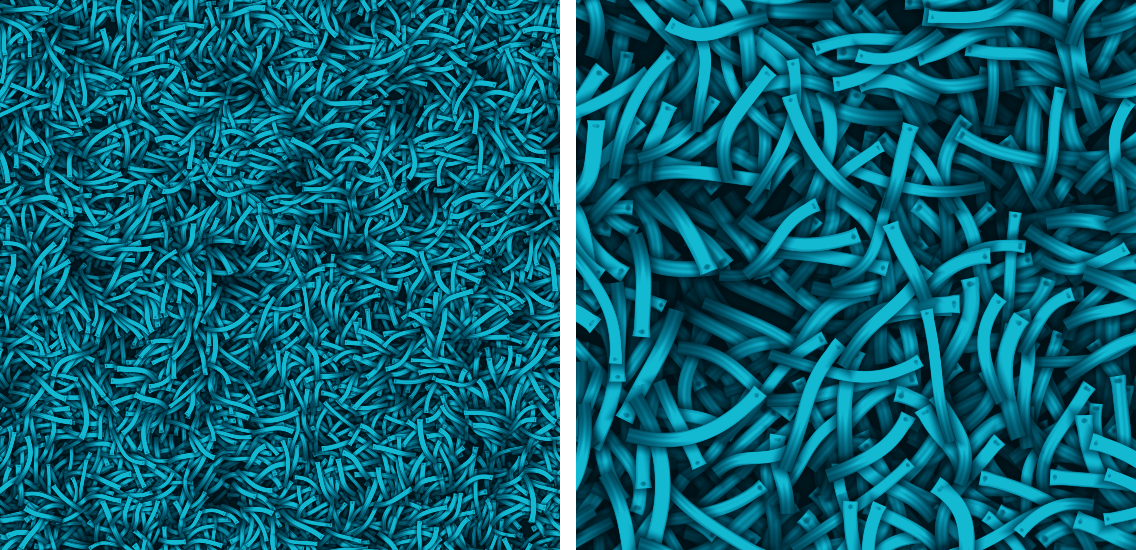
Left, the full canvas; right, a detail of the centre.
This texture is drawn by a WebGL 2 fragment shader. Its source:

```glsl
#version 300 es
precision highp float;

#define LAYERS 14
#define CELL 0.052
#define HALF_LENGTH 0.045
#define HALF_WIDTH 0.0045
#define BEND 0.34
#define SPREAD 1.0
#define SHADOW 0.58
#define GAIN 1.40
#define HOLLOWS 0.24
#define DEEP vec3(0.0, 0.055, 0.075)
#define BRIGHT vec3(0.075, 0.72, 0.82)

uniform vec2 u_resolution;
out vec4 outColor;

vec4 hash4(vec3 seed) {
  vec4 h = fract(seed.xyzx * vec4(0.1031, 0.1030, 0.0973, 0.1099));
  h += dot(h, h.wzxy + 33.33);
  return fract((h.xxyz + h.yzzw) * h.zywx);
}

// Combing direction of the pile, varying smoothly from tuft to tuft
float pileAngle(vec2 p) {
  vec2 q = p + 0.05 * sin(p.yx * 17.0 + vec2(1.3, 4.1));
  return 0.6 + 1.9 * sin(dot(q, vec2(8.3, 5.1)) + 0.7)
             + 1.6 * sin(dot(q, vec2(-6.2, 10.7)) + 2.9);
}

// Positive in full tufts, negative in the hollows between them
float tuftDensity(vec2 p) {
  vec2 q = p + 0.03 * sin(p.yx * 23.0 + vec2(0.4, 2.2));
  return sin(dot(q, vec2(25.0, 16.0))) + sin(dot(q, vec2(-17.0, 35.0)) + 1.7)
       + 0.8 * sin(dot(q, vec2(45.0, -24.0)) + 4.0);
}

// Paints one strand, with its soft shadow, over the tone below it
float paintStrand(float tone, vec2 offset, float angle, vec4 shape, float level, float pixel) {
  float halfLength = HALF_LENGTH * mix(0.5, 1.0, shape.x);
  float c = cos(angle), s = sin(angle);
  vec2 q = vec2(c * offset.x + s * offset.y, c * offset.y - s * offset.x);
  float along = q.x / halfLength;

  // Curved centre line: an arc with a slight wave
  float bend = BEND * (2.0 * shape.y - 1.0);
  float wave = 0.16 * (shape.z - 0.5);
  float centre = halfLength * (bend * (along * along - 0.4) + wave * sin(3.0 * along));
  float slope = 2.0 * bend * along + 3.0 * wave * cos(3.0 * along);
  float stretch = inversesqrt(1.0 + slope * slope);
  float across = (q.y - centre) * stretch;

  // Ends cut square to the centre line
  float beyond = q.x + across * slope * stretch;
  float width = HALF_WIDTH * mix(0.75, 1.12, shape.w);
  width *= 1.0 + 0.15 * smoothstep(0.8, 1.0, along);
  float edge = max(abs(across) - width, abs(beyond) - halfLength);
  if (edge > 1.4 * HALF_WIDTH) return tone;

  tone *= 1.0 - SHADOW * (1.0 - smoothstep(-0.3 * width, 1.4 * HALF_WIDTH, edge));

  // Rounded body, dark root and fine fibres
  float u = clamp(across / width, -1.0, 1.0);
  float body = mix(0.34, 1.0, sqrt(1.0 - u * u));
  float root = mix(0.32, 1.0, smoothstep(-1.0, 0.2, along));
  float fibre = 1.0 + 0.10 * sin(u * 8.0 + 6.0 * shape.z + 2.0 * along);

  // Cut end with a hollow core
  vec2 tip = vec2((beyond - halfLength) / width + 0.6, u);
  float core = 1.0 - smoothstep(0.2, 0.7, length(tip * vec2(1.4, 1.0)));
  float lit = GAIN * mix(0.17, 1.06, level) * body * root * fibre * (1.0 - 0.45 * core);

  float cover = 1.0 - smoothstep(-0.6 * pixel, 0.6 * pixel, edge);
  return mix(tone, min(lit, 1.0), cover);
}

void main() {
  vec2 p = gl_FragCoord.xy / u_resolution.x;
  float pixel = 1.0 / u_resolution.x;
  float tone = 0.06;

  // Layers from the ground up to the surface
  for (int i = 0; i < LAYERS; i++) {
    float level = (float(i) + 0.5) / float(LAYERS);
    vec2 shift = fract(float(i) * vec2(0.618, 0.755)) + 3.0;
    vec2 cell = floor(p / CELL + shift);

    for (int y = -1; y <= 1; y++) {
      for (int x = -1; x <= 1; x++) {
        vec2 id = cell + vec2(x, y);
        vec4 place = hash4(vec3(id, float(i) * 7.0 + 1.0));
        vec2 middle = (id + place.xy - shift) * CELL;
        vec2 offset = p - middle;
        if (dot(offset, offset) > CELL * CELL) continue;

        // Hollows lose their upper strands
        float ceiling = 0.92 + HOLLOWS * tuftDensity(middle) + 0.3 * place.w;
        if (level > max(ceiling, 0.45)) continue;

        vec4 shape = hash4(vec3(id, float(i) * 7.0 + 4.0));
        float angle = pileAngle(middle) + SPREAD * (2.0 * place.z - 1.0);
        tone = paintStrand(tone, offset, angle, shape, level, pixel);
      }
    }
  }

  // Teal ramp, with blue lifted in the middle tones
  vec3 color = mix(DEEP, BRIGHT, tone);
  color.r *= tone * tone;
  color.b += 0.12 * tone * (1.0 - tone);
  outColor = vec4(color, 1.0);
}
```
